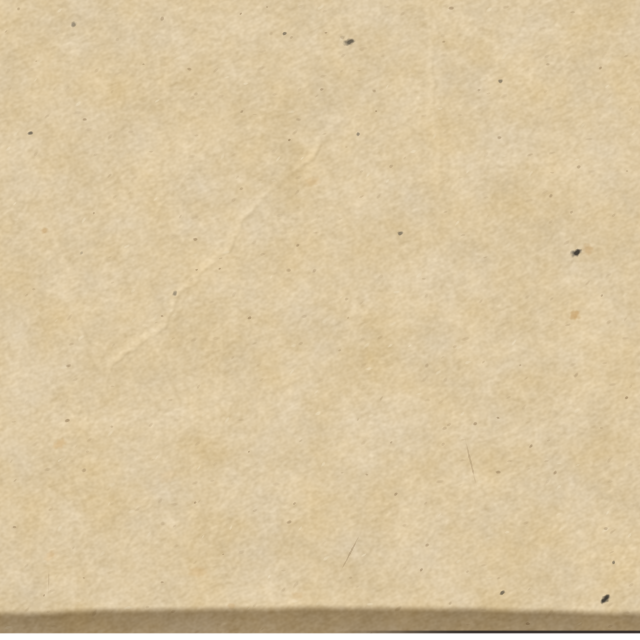
Write a WebGL 1 fragment shader that draws this texture.

```glsl
precision highp float;
// Aged cream paper: gradient-noise mottling and tilted pulp grain with sparse
// dents, specks, rust spots and fibres from jittered cells, faint lit creases,
// and a shaded lower edge that ends above a white backing.

uniform vec2 u_resolution;

#define PAPER_LIGHT vec3(0.884, 0.807, 0.668)
#define PAPER_DARK  vec3(0.828, 0.742, 0.580)
#define EDGE_SHADE  vec3(0.610, 0.530, 0.405)
#define SPECK_INK   vec3(0.150, 0.140, 0.130)
#define SPECK_BROWN vec3(0.500, 0.400, 0.280)
#define FLECK_PALE  vec3(0.960, 0.910, 0.800)
#define RUST        vec3(0.770, 0.560, 0.290)
#define MOTTLE      0.88
#define GRAIN       0.042
#define DENTS       0.110
#define EDGE_TOP    0.043
#define EDGE_BOTTOM 0.0105

vec2 hash2(vec2 p) {
  vec3 q = fract(p.xyx * vec3(0.1031, 0.1030, 0.0973));
  q += dot(q, q.yzx + 33.33);
  return fract((q.xx + q.yz) * q.zy);
}

float corner(vec2 cell, vec2 offset) {
  float angle = 6.28318 * hash2(cell + 57.0).x;
  return dot(vec2(cos(angle), sin(angle)), offset);
}

float gradientNoise(vec2 p) {
  vec2 i = floor(p), f = p - i, e = vec2(1.0, 0.0);
  vec2 u = f * f * f * (f * (f * 6.0 - 15.0) + 10.0);
  return mix(mix(corner(i, f), corner(i + e, f - e), u.x),
             mix(corner(i + e.yx, f - e.yx), corner(i + 1.0, f - 1.0), u.x), u.y);
}

float fbm(vec2 p) {
  float sum = 0.0, gain = 0.6;
  for (int k = 0; k < 5; k++) {
    sum += gain * gradientNoise(p);
    p = mat2(1.7, 0.8, -0.8, 1.7) * p + 17.3;
    gain *= 0.62;
  }
  return sum;
}

// Coverage of ragged ellipses, at most one in each jittered cell.
float specks(vec2 p, float cells, float chance, vec2 halfSize, float tilt, float seed) {
  vec2 cell = floor(p * cells);
  vec2 place = hash2(cell + seed), kind = hash2(cell + seed + 19.7);
  vec2 d = p - (cell + mix(vec2(0.25), vec2(0.75), place)) / cells;
  float angle = tilt + kind.y - 0.5;
  float c = cos(angle), s = sin(angle);
  d = vec2(c * d.x + s * d.y, c * d.y - s * d.x);
  float size = mix(0.5, 1.0, fract(kind.y * 7.3));
  float reach = length(d / (halfSize * size)) + 0.5 * gradientNoise(p * 180.0);
  float strength = mix(0.3, 1.0, fract(place.x * 9.1));
  return (1.0 - smoothstep(0.3, 1.4, reach)) * strength * step(kind.x, chance);
}

// Signed light of a wandering fold: a bright ridge beside a thin shadow.
float crease(vec2 p, vec2 a, vec2 b, float wander) {
  vec2 dir = normalize(b - a), q = p - a;
  float along = dot(q, dir), span = length(b - a);
  float across = dot(q, vec2(-dir.y, dir.x));
  across += wander * (gradientNoise(vec2(along * 13.0, a.x * 40.0)) + 0.3 * gradientNoise(vec2(along * 45.0, 2.5)));
  float ridge = exp(-pow((across - 0.005) / 0.006, 2.0));
  float shadow = exp(-pow((across + 0.002) / 0.0028, 2.0));
  float fade = smoothstep(0.0, 0.1, along) * (1.0 - smoothstep(span - 0.1, span, along));
  float broken = clamp(0.75 + 1.1 * gradientNoise(p * 19.0), 0.1, 1.2);
  return fade * (ridge - 0.9 * shadow) * broken;
}

// Pulp relief: even fine grain plus sparse dents and bumps, leaning up-right.
float pulp(vec2 p) {
  vec2 q = mat2(0.91, -0.42, 0.42, 0.91) * p;
  float fine = gradientNoise(q * vec2(110.0, 165.0)) + 0.7 * gradientNoise(q * vec2(175.0, 205.0) + 9.0);
  float coarse = gradientNoise(q * vec2(52.0, 84.0) + 5.0);
  float bump = gradientNoise(q * vec2(70.0, 125.0) + 61.0);
  float patchy = smoothstep(-0.25, 0.45, gradientNoise(p * 13.0 + 43.0));
  return GRAIN * (fine + 0.7 * coarse) + DENTS * patchy * bump * abs(bump);
}

vec3 paper(vec2 p) {
  // Cloudy tone with a slight horizontal drag, and drifting warmth
  vec2 warp = p + 0.012 * vec2(gradientNoise(p * 21.0), gradientNoise(p * 21.0 + 80.0));
  float tone = 0.37 + MOTTLE * (fbm(warp * vec2(8.0, 10.0)) + 0.6 * fbm(warp * vec2(23.0, 30.0) + 31.0));
  vec3 color = mix(PAPER_LIGHT, PAPER_DARK, tone);
  color += vec3(0.018, 0.0, -0.038) * fbm(p * 11.0 + 71.0);
  color += pulp(p) * vec3(0.95, 1.0, 1.08);

  // Folds
  float fold = crease(p, vec2(0.14, 0.37), vec2(0.56, 0.84), 0.026);
  fold += 0.5 * crease(p, vec2(0.69, 0.62), vec2(0.67, 1.08), 0.02);
  color += 0.040 * fold;

  // Pale and dull flecks of pulp
  color = mix(color, FLECK_PALE, 0.40 * specks(p, 27.0, 0.22, vec2(0.0060, 0.0026), 0.6, 23.0));
  color = mix(color, SPECK_BROWN, 0.17 * specks(p, 31.0, 0.30, vec2(0.0060, 0.0028), 0.5, 83.0));

  // Rust stains, fibres, then faint and dark specks
  color = mix(color, RUST, 0.25 * specks(p, 5.0, 0.16, vec2(0.020, 0.012), 0.2, 3.0));
  color = mix(color, RUST * 0.9, 0.55 * specks(p, 7.0, 0.06, vec2(0.010, 0.009), 0.0, 11.0));
  color = mix(color, SPECK_BROWN, 0.3 * specks(p, 5.0, 0.16, vec2(0.030, 0.0018), 1.5, 37.0));
  color = mix(color, SPECK_BROWN, 0.45 * specks(p, 25.0, 0.15, vec2(0.0038, 0.0028), 0.4, 41.0));
  color = mix(color, SPECK_INK, 0.6 * specks(p, 12.0, 0.06, vec2(0.0046, 0.0038), 0.6, 53.0));
  return mix(color, SPECK_INK, specks(p, 6.0, 0.08, vec2(0.0090, 0.0050), 0.5, 67.0));
}

void main() {
  vec2 p = gl_FragCoord.xy / u_resolution.y;
  float x = gl_FragCoord.x / u_resolution.x;
  float pixel = 1.0 / u_resolution.y;
  vec3 color = paper(p);

  // Soft shaded band along the bowed lower edge
  float top = EDGE_TOP + 0.008 * sin(3.14159 * x) + 0.004 * gradientNoise(vec2(x * 9.0, 4.0));
  float band = 1.0 - smoothstep(top - 0.008, top + 0.006, p.y);
  vec3 shade = EDGE_SHADE + (color - PAPER_LIGHT) * 0.8 + 0.035;
  shade -= 0.05 * smoothstep(EDGE_BOTTOM, top, p.y);
  color = mix(color, shade, band);

  // Dark gap under the right half, then the white backing
  float gap = smoothstep(0.5, 0.75, x) * (1.0 - smoothstep(0.013, 0.013 + 2.0 * pixel, p.y));
  color = mix(color, SPECK_INK, 0.9 * gap);
  float backing = 1.0 - smoothstep(EDGE_BOTTOM - pixel, EDGE_BOTTOM + pixel, p.y);
  color = mix(color, vec3(1.0), backing);
  gl_FragColor = vec4(clamp(color, 0.0, 1.0), 1.0);
}
```
